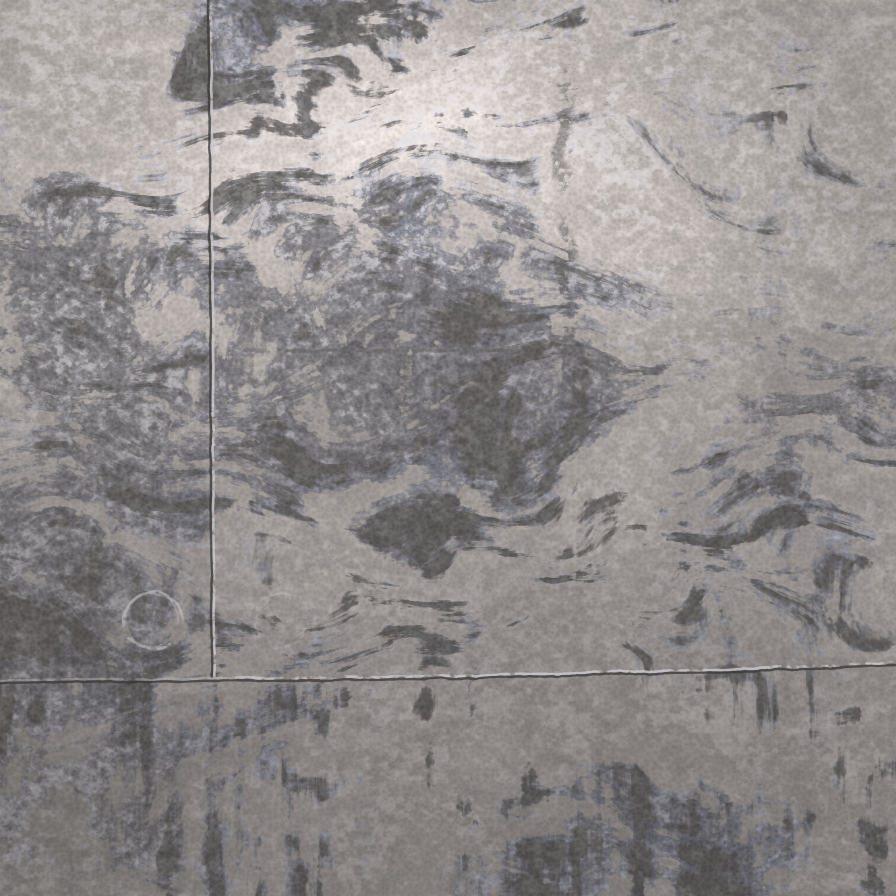
A three.js fragment shader for this texture:

```glsl
// Worn grey concrete wall: scraped plaster film, trowel streaks, joints and ring marks under a soft glare.
#define FILM_COLOR vec3(0.635, 0.612, 0.600)
#define WORN_COLOR vec3(0.465, 0.455, 0.468)
#define SCAR_COLOR vec3(0.365, 0.352, 0.345)
#define POWDER_COLOR vec3(0.90, 0.885, 0.895)
#define WEAR_LEVEL 0.0
#define WEAR_EDGE 0.08
#define GRAIN_SCALE 190.0
#define GRAIN_AMOUNT 0.20
#define GLARE_AMOUNT 0.36
#define JOINT_WIDTH 0.0016

varying vec2 vUv;

vec2 hash2(vec2 p) {
  vec3 q = fract(p.xyx * vec3(0.1031, 0.1030, 0.0973));
  q += dot(q, q.yzx + 33.33);
  return fract((q.xx + q.yz) * q.zy);
}

float valueNoise(vec2 p) {
  vec2 i = floor(p), f = fract(p);
  f = f * f * (3.0 - 2.0 * f);
  vec2 e = vec2(1.0, 0.0);
  return mix(mix(hash2(i).x, hash2(i + e.xy).x, f.x),
             mix(hash2(i + e.yx).x, hash2(i + e.xx).x, f.x), f.y);
}

// Layered noise, centred on zero
float layers(vec2 p) {
  float sum = 0.0, gain = 0.5;
  for (int i = 0; i < 5; i++) {
    sum += gain * (valueNoise(p) - 0.5);
    p = p * 2.03 + vec2(17.3, 9.1);
    gain *= 0.58;
  }
  return sum;
}

// Cellular noise: distance to the nearest grain
float grainCells(vec2 p) {
  vec2 i = floor(p), f = fract(p);
  float nearest = 2.0;
  for (int y = -1; y <= 1; y++) {
    for (int x = -1; x <= 1; x++) {
      vec2 cell = vec2(float(x), float(y));
      nearest = min(nearest, length(cell + hash2(i + cell) - f));
    }
  }
  return nearest;
}

// Layered sines that bend the trowel sweeps
vec2 sweep(vec2 p) {
  return 0.035 * vec2(sin(p.y * 9.0 + 2.0 * sin(p.x * 5.0)), sin(p.x * 7.0 + 1.7 * sin(p.y * 11.0)))
       + 0.012 * sin(p.yx * 31.0 + 3.0 * sin(p * 17.0));
}

float line(float d, float width) {
  return 1.0 - smoothstep(width * 0.4, width * 1.4, abs(d));
}

float span(float x, float a, float b, float soft) {
  return smoothstep(a - soft, a + soft, x) * (1.0 - smoothstep(b - soft, b + soft, x));
}

float ring(vec2 p, vec2 center, float radius, float rough) {
  float d = length(p - center) - radius;
  return line(d + rough * 0.010, 0.0016) + 0.5 * line(d + 0.004 - rough * 0.008, 0.0013);
}

void main() {
  vec2 p = vUv;
  vec2 bent = p + sweep(p);

  // Noise at the scales of patches, streaks and mottling
  float broad = layers(bent * vec2(4.5, 6.0) + 3.7);
  float calm = layers(bent * 3.2 + 41.0);
  float across = layers(bent * vec2(9.0, 58.0) + 11.0);
  float down = layers(p * vec2(42.0, 5.0) + 23.0);
  float mottle = layers(bent * vec2(30.0, 38.0) + 57.0);
  float fine = layers(p * vec2(105.0, 130.0) + 71.0);
  float grain = grainCells(p * GRAIN_SCALE) - 0.48;

  // Scraped areas: drips run down below the joint, streaks run across above it
  float lower = 1.0 - smoothstep(0.22, 0.28, p.y);
  float streak = mix(across * 0.75 + down * 0.25, down * 0.85 + across * 0.2, lower);
  float score = broad * 0.95 + streak * 0.75 + mottle * 0.75 + fine * 0.35;
  score -= 0.35 * calm + 0.07 * smoothstep(0.6, 0.9, p.x) * smoothstep(0.5, 0.8, p.y);
  float wear = smoothstep(-WEAR_EDGE, WEAR_EDGE, score - WEAR_LEVEL);

  // Deep scars, with one long vertical scrape and one long crack
  float scar = smoothstep(0.10, 0.24, streak * 0.9 + mottle * 0.6 + broad * 0.5 + calm * 0.3);
  float scrape = line(p.x - 0.632 + calm * 0.06 + mottle * 0.03, 0.009) * span(p.y, 0.62, 0.94, 0.03);
  float crack = line(p.y - 0.608 + across * 0.012, 0.0022) * span(p.x, 0.28, 0.60, 0.03);
  scar = max(scar, 0.8 * max(scrape, crack) * smoothstep(-0.18, 0.08, mottle + fine));

  // Light falls from above, with a glare near the top centre
  vec2 toGlare = (bent - vec2(0.49, 0.83)) / vec2(0.27, 0.20);
  vec2 toSide = (bent - vec2(0.10, 0.74)) / vec2(0.20, 0.25);
  float glare = exp(-dot(toGlare, toGlare)) + 0.30 * exp(-dot(toSide, toSide));
  float light = mix(0.79, 1.02, smoothstep(0.05, 0.65, p.y)) + GLARE_AMOUNT * glare;

  // Surface colour
  vec3 film = FILM_COLOR * (1.0 + 0.22 * calm + 0.16 * across);
  vec3 worn = WORN_COLOR + vec3(-0.012, 0.0, 0.022) * smoothstep(-0.1, 0.15, calm);
  worn *= 1.0 + 0.40 * mottle + 0.35 * fine;
  vec3 color = mix(film * light, worn * mix(1.0, light, 0.65), wear);
  color = mix(color, SCAR_COLOR * mix(1.0, light, 0.45), scar * 0.85);
  color *= 1.0 + (GRAIN_AMOUNT * grain + 0.28 * fine) * mix(0.6, 1.0, wear);
  float powder = smoothstep(0.02, 0.22, fine * 0.7 + mottle * 0.6 - broad * 0.3);
  color = mix(color, POWDER_COLOR, powder * (0.10 + 0.65 * clamp(glare, 0.0, 1.0)) * (1.0 - 0.7 * scar));

  // Joints: a pale lip beside a dark groove
  float jointX = p.x - 0.236 - 0.004 * (1.0 - p.y) + mottle * 0.003;
  float jointY = p.y - 0.241 - 0.019 * p.x * p.x + mottle * 0.005;
  float upright = smoothstep(0.240, 0.246, p.y);
  float groove = max(line(jointX + 0.0028, JOINT_WIDTH) * upright, line(jointY + 0.0028, JOINT_WIDTH));
  float lip = max(line(jointX, JOINT_WIDTH) * upright,
                  line(jointY, JOINT_WIDTH) * mix(0.45, 1.0, smoothstep(0.2, 0.3, p.x)));
  color = mix(color, SCAR_COLOR * 0.6, groove * 0.75);
  color = mix(color, POWDER_COLOR * 0.9, lip * smoothstep(-0.30, 0.05, across + fine) * 0.8);

  // Faint ring marks
  float rings = ring(p, vec2(0.170, 0.308), 0.033, mottle) + 0.45 * ring(p, vec2(0.314, 0.308), 0.030, mottle);
  color = mix(color, POWDER_COLOR * 0.84, clamp(rings, 0.0, 1.0) * smoothstep(-0.25, 0.12, fine + mottle) * 0.65);

  gl_FragColor = vec4(clamp(color, 0.0, 1.0), 1.0);
}
```
